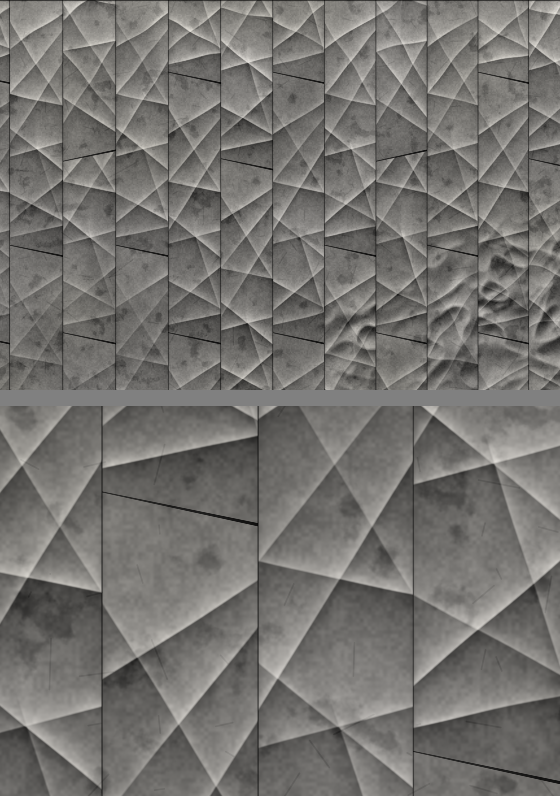
Top: the whole. Bottom: its middle third, enlarged.
Reproduce this texture procedurally as a Shadertoy shader.

```glsl
// Narrow worn-metal panels in staggered columns, each embossed with crossing creases.
// One sheared crease motif repeats down every column; signed line distances give
// the lit and shaded side of each fold, and noise adds rumples, stains and scratches.

float hash(vec2 p) {
    vec3 q = fract(vec3(p.xyx) * 0.1031);
    q += dot(q, q.yzx + 33.33);
    return fract((q.x + q.y) * q.z);
}

float noise(vec2 p) {
    vec2 i = floor(p), f = fract(p);
    f = f * f * (3.0 - 2.0 * f);
    return mix(mix(hash(i), hash(i + vec2(1, 0)), f.x),
               mix(hash(i + vec2(0, 1)), hash(i + vec2(1, 1)), f.x), f.y);
}

float fbm(vec2 p) {
    float sum = 0.0, amp = 0.5;
    for (int i = 0; i < 5; i++) {
        sum += amp * noise(p);
        p = mat2(1.6, 1.2, -1.2, 1.6) * p + 7.3;
        amp *= 0.5;
    }
    return sum;
}

// Each crease: heights down the panel at left and right, then its span across
const vec4 creases[11] = vec4[11](
    vec4(0.24, 0.07, 0, 1), vec4(0.42, 0.13, 0, 1), vec4(0.42, 0.42, 0, 1),
    vec4(0.14, 0.42, 0, 1), vec4(0.61, 0.25, 0, 1), vec4(0.55, 0.67, 0, 1),
    vec4(0.66, 0.565, 0, 1), vec4(0.32, 0.878, 0.5, 1), vec4(0.915, 0.705, 0, 1),
    vec4(0.80, 0.865, 0, 1), vec4(0.97, 0.885, 0, 1));

// Light on the folds: bright above each crease, shaded below it
float foldLight(vec2 q, float column, float facing, float soft) {
    float light = 0.0;
    for (int i = 0; i < 11; i++) {
        vec4 c = creases[i];
        float slope = (c.y - c.x + 0.042) * 5.0;
        float d = facing * (mix(c.x, c.y, q.x) - q.y) * 0.668 / sqrt(1.0 + slope * slope);
        float lit = 0.24 * exp(-abs(d) / 0.0045) + 0.17 * exp(-abs(d) / 0.022);
        float shade = -0.06 * exp(-abs(d) / 0.005) - 0.11 * exp(-abs(d) / 0.022);
        float seed = hash(vec2(column + 20.0, float(i) * 3.0));
        float strength = mix(0.45, 1.2, noise(vec2(q.x * 2.0 + seed * 40.0, float(i) * 5.0)));
        strength *= mix(1.15, 0.8, smoothstep(0.5, 2.0, -slope)) * mix(1.0, 0.55, smoothstep(0.7, 1.6, slope));
        strength *= smoothstep(c.z - 0.06, c.z + 0.04, q.x);
        strength *= 1.0 - smoothstep(c.w - 0.04, c.w + 0.06, q.x) * step(c.w, 0.99);
        light += strength * mix(shade, lit, smoothstep(-soft, soft, d));
    }
    return light;
}

// Pinched, satin-like surface height
float satin(vec2 p) {
    p += 0.03 * vec2(noise(p * 11.0), noise(p * 11.0 + 40.0));
    return 1.0 - abs(2.0 * noise(mat2(11.0, 7.0, -9.0, 16.0) * p) - 1.0)
         - 0.5 * abs(2.0 * noise(mat2(18.0, -13.0, 10.0, 22.0) * p + 9.0) - 1.0);
}

// Short hairline marks, one per grid cell
float scratches(vec2 p, float px) {
    float mark = 0.0;
    for (int i = 0; i < 3; i++) {
        float scale = 8.0 + 5.0 * float(i);
        vec2 g = p * scale + float(i) * 4.7, cell = floor(g);
        float angle = 6.2832 * hash(cell + 3.1);
        vec2 dir = vec2(cos(angle), sin(angle)), r = fract(g) - 0.5;
        float along = max(abs(dot(r, dir)) - 0.35 * hash(cell + 8.4), 0.0);
        float d = length(vec2(along, dot(r, vec2(-dir.y, dir.x)))) / scale;
        mark += step(0.6, hash(cell + 5.7)) * (1.0 - smoothstep(0.0002, 0.0004 + px, d));
    }
    return mark;
}

void mainImage(out vec4 fragColor, in vec2 fragCoord) {
    vec2 uv = fragCoord / iResolution.xy;
    vec2 p = vec2(uv.x * 1.44, uv.y);
    float px = 1.0 / iResolution.y, down = 1.0 - uv.y;

    // Columns, slightly narrower toward the right
    float s = (uv.x - 0.017) / 0.927;
    float x = 9.72 * s + 0.28 * s * s;
    float column = floor(x), u = x - column, kind = mod(column, 6.0);

    // Staggered seams: three levels, with an upturned panel on one column in six
    float level = kind == 4.0 ? 1.0 : (mod(kind, 2.0) == 0.0 ? 2.0 : 0.0);
    float v = fract((down - 0.185 - 0.2218 * level) / 0.668 - 0.042 * u);
    float seam = min(v, 1.0 - v) * 0.668;
    float facing = 1.0;
    if (kind == 1.0) {
        float upturned = (0.4135 - down) / 0.668 - 0.042 * u;
        seam = min(seam, abs(upturned) * 0.668);
        if (upturned > 0.0) { v = upturned; seam = v * 0.668; facing = -1.0; }
    }

    // Rumpled zone at the lower right, gentle bending elsewhere
    float rim = mix(0.30, 0.47, smoothstep(0.6, 0.9, uv.x));
    float rumple = smoothstep(0.55, 0.62, uv.x) * smoothstep(rim, rim - 0.14, uv.y)
                 * (kind == 1.0 ? 0.35 : 1.0) * mix(0.5, 1.0, smoothstep(0.0, 0.15, uv.y));
    vec2 offset = vec2(column * 3.7, column * 1.9);
    vec2 bend = vec2(noise(p * 15.0 + offset), noise(p * 13.0 + offset + 31.0)) - 0.5;
    float top = smoothstep(0.6, 1.0, uv.y);
    vec2 q = vec2(u, v) + bend * vec2(0.10, 0.04) * (0.1 + 0.6 * top + 0.9 * rumple);

    // Creases fade toward the lower left; satin folds replace some at the lower right
    float relief = 1.0 - 0.6 * smoothstep(0.5, 0.2, uv.y) * smoothstep(0.48, 0.2, uv.x);
    float light = foldLight(q, column, facing, 0.0008 + 0.6 * px) * relief * (1.0 - 0.35 * rumple);
    vec2 sp = p + offset;
    float tilt = satin(sp + vec2(0.002, -0.004)) - satin(sp - vec2(0.002, -0.004));
    light += rumple * (0.9 * tilt + 0.16 * smoothstep(0.6, 0.98, satin(sp)));

    // Metal tone, stains and grain
    float tone = 0.435 + 0.055 * top + 0.03 * (uv.y - 0.5);
    tone += light / (1.0 + 1.1 * abs(light));
    tone += 0.025 * (hash(vec2(column + 11.0, level)) - 0.5);
    tone += 0.17 * (fbm(p * 8.0 + offset) - 0.48) + 0.10 * (fbm(p * 70.0) - 0.48);
    tone += 0.06 * (noise(p * 300.0) - 0.5);
    tone -= 0.10 * smoothstep(0.6, 0.75, fbm(p * 32.0)) + 0.05 * scratches(p, px);

    // Column joints, tapering seams and the top edge
    float joint = min(u, 1.0 - u) * 0.134;
    tone *= 1.0 - 0.10 * exp(-joint / 0.005);
    tone *= 1.0 - 0.45 * (1.0 - smoothstep(0.0002, 0.0004 + 0.8 * px, joint));
    float gap = mix(0.0001, 0.0010, u);
    tone *= 1.0 - mix(0.6, 0.85, u) * (1.0 - smoothstep(gap, gap + 0.9 * px, seam));
    tone *= 1.0 - 0.6 * (1.0 - smoothstep(0.001, 0.002 + px, down));

    vec3 tint = mix(vec3(1.0, 0.985, 0.945), vec3(1.0, 0.985, 0.965), noise(p * 5.0));
    fragColor = vec4(clamp(tone, 0.04, 0.88) * tint, 1.0);
}
```
